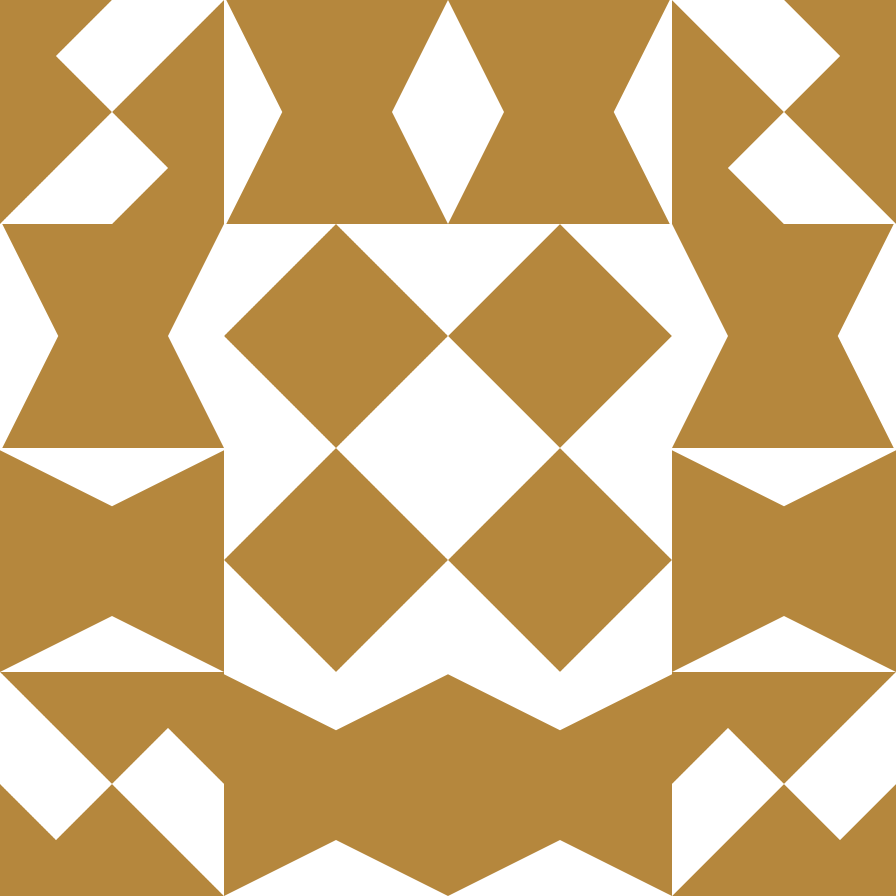
Give the GLSL for this pattern, as a Shadertoy shader.

```glsl
// A four by four quilt block of ochre and white diamonds, hourglasses and pinwheels.
#define GRID 4.0
#define NOTCH_DEPTH 0.25
#define SEAM 0.01
#define SAMPLES 4
#define OCHRE vec3(0.71, 0.53, 0.24)
#define WHITE vec3(1.0)

// Each patch takes p in -0.5..0.5 with y down and returns true on ochre.
bool diamondPatch(vec2 p) {
    return abs(p.x) + abs(p.y) < 0.5;
}

// Triangular notches cut in from the left and right; the left one is a seam wider.
bool hourglassPatch(vec2 p) {
    float notch = NOTCH_DEPTH * (1.0 - 2.0 * abs(p.y));
    return p.x + 0.5 > notch + SEAM && 0.5 - p.x > notch;
}

// Two opposite white blades that meet at the centre.
bool pinwheelPatch(vec2 p) {
    float across = p.x + p.y;
    float along = p.x - p.y;
    return across * along > 0.0 || abs(across) > 0.5;
}

bool isOchre(vec2 uv) {
    // Mirror the right half onto the left, then split into cells.
    vec2 folded = vec2(0.5 - abs(uv.x - 0.5), 1.0 - uv.y) * GRID;
    vec2 cell = floor(folded);
    vec2 p = folded - cell - 0.5;

    // Patches in the lower half are turned a quarter.
    if (cell.y >= 0.5 * GRID) p = vec2(p.y, -p.x);

    bool sideColumn = cell.x < 0.5;
    bool endRow = cell.y < 0.5 || cell.y > GRID - 1.5;
    if (sideColumn && endRow) return pinwheelPatch(p);
    if (sideColumn || endRow) return hourglassPatch(p);
    return diamondPatch(p);
}

void mainImage(out vec4 fragColor, in vec2 fragCoord) {
    // Average a small grid of samples to smooth every edge.
    float coverage = 0.0;
    for (int j = 0; j < SAMPLES; j++) {
        for (int i = 0; i < SAMPLES; i++) {
            vec2 offset = (vec2(i, j) + 0.5) / float(SAMPLES) - 0.5;
            vec2 uv = (fragCoord + offset) / iResolution.xy;
            coverage += isOchre(uv) ? 1.0 : 0.0;
        }
    }
    coverage /= float(SAMPLES * SAMPLES);
    fragColor = vec4(mix(WHITE, OCHRE, coverage), 1.0);
}
```
